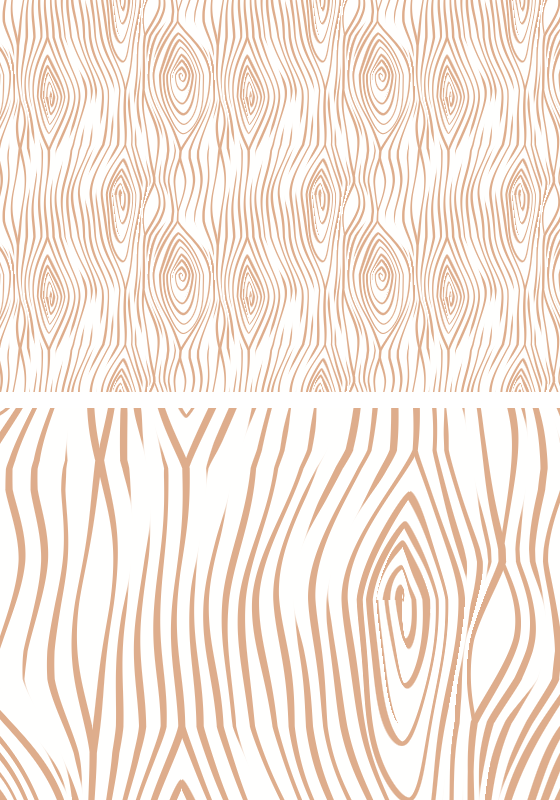
Top, the full canvas; bottom, a detail of the centre.
Reproduce this pattern procedurally as a Shadertoy shader.

```glsl
// Hand-drawn wood grain: tan strokes flowing around knots and slivers on white.
#define TILES_ACROSS 2.803
#define STROKE_HALF 0.0056
#define MEANDER 0.012
#define WOBBLE 0.2
#define PAPER vec3(1.0, 1.0, 0.995)
#define INK vec3(0.87, 0.68, 0.55)

const float TAU = 6.2831853;
const int COLUMNS = 5;

// Each column: centre x, sideways bend, strokes in the gap to its right, knot rings
const vec4 COLUMN[5] = vec4[5](
    vec4(0.095, 0.01, 4.0, 0.0), vec4(0.241, 0.0, 10.0, 5.0), vec4(0.617, 0.0, 4.0, 5.0),
    vec4(0.745, 0.035, 4.0, 0.0), vec4(0.905, 0.0, 4.0, 7.0));

// Two bulges per column: centre y (downwards), half width, height above, height below
const vec4 BULGE[10] = vec4[10](
    vec4(0.98, 0.030, 0.25, 0.25), vec4(0.62, 0.020, 0.12, 0.13),
    vec4(0.485, 0.088, 0.30, 0.27), vec4(0.0, 0.0, 0.1, 0.1),
    vec4(0.974, 0.095, 0.25, 0.48), vec4(0.0, 0.0, 0.1, 0.1),
    vec4(0.69, 0.028, 0.25, 0.20), vec4(0.04, 0.038, 0.13, 0.14),
    vec4(0.376, 0.145, 0.27, 0.38), vec4(0.91, 0.027, 0.12, 0.15));

float hash(vec2 p) { return fract(sin(dot(p, vec2(12.99, 78.23))) * 4375.85); }

// Signed offset to the nearest copy in a unit tile
float wrap(float d) { return d - floor(d + 0.5); }

float bulgeWidth(vec4 b, float y) {
    float d = wrap(y - b.x);
    float t = abs(d) / (d < 0.0 ? b.z : b.w);
    return b.y * pow(max(1.0 - pow(t, 1.7), 0.0), 1.2);
}

float columnWidth(int i, float y) {
    return max(bulgeWidth(BULGE[2 * i], y), bulgeWidth(BULGE[2 * i + 1], y));
}

float columnCentre(int i, float y) {
    return COLUMN[i].x + COLUMN[i].y * cos(TAU * (y - 0.9));
}

// Left and right borders of the gap that follows column i
vec2 gapBorders(int i, float y) {
    int j = (i + 1) % COLUMNS;
    return vec2(columnCentre(i, y) + columnWidth(i, y),
                columnCentre(j, y) - columnWidth(j, y) + (j == 0 ? 1.0 : 0.0));
}

// Position of stroke k in gap i; inner strokes wobble
float strokeX(int i, float k, float y) {
    vec2 gap = gapBorders(i, y);
    float t = k / COLUMN[i].z;
    float sway = sin(TAU * (2.0 * y + hash(vec2(k, i)))) * sin(0.5 * TAU * t);
    return mix(gap.x, gap.y, t) + WOBBLE * sway * (gap.y - gap.x) / COLUMN[i].z;
}

float stroke(float dist, float halfWidth, float pixel) {
    return clamp(0.5 + (halfWidth - dist) / pixel, 0.0, 1.0) * smoothstep(0.0, 0.002, halfWidth);
}

// Fanned strokes between two columns
float grain(int i, vec2 q, float pixel) {
    vec2 gap = gapBorders(i, q.y);
    float count = COLUMN[i].z, middle = 0.5 * (gap.x + gap.y);
    float spacing = max(gap.y - gap.x, 0.001) / count;
    float x = middle + wrap(q.x - middle);
    float k = clamp(floor((x - gap.x) / spacing + 0.5), 0.0, count);
    float lineX = strokeX(i, k, q.y);
    float slope = (strokeX(i, k, q.y + 0.002) - lineX) / 0.002;
    float dist = abs(x - lineX) / sqrt(1.0 + slope * slope);

    // Pressure changes along the stroke; inner strokes taper off and thin out when crowded
    float seed = hash(vec2(k + 3.0, float(i) + 7.0));
    float width = STROKE_HALF * (0.85 + 0.25 * sin(TAU * (2.0 * q.y + seed)));
    if (k > 0.5 && k < count - 0.5) {
        width *= smoothstep(-1.0, -0.7, sin(TAU * (q.y + seed)));
        width *= mod(k, 2.0) > 0.5 ? smoothstep(0.013, 0.023, spacing)
                                   : smoothstep(0.004, 0.010, spacing);
    }
    return stroke(dist, width, pixel);
}

// Nested rings with a spiral heart, pointed above and rounder below
float knot(int i, vec2 q, float pixel) {
    vec4 b = BULGE[2 * i];
    vec2 d = vec2(wrap(q.x - columnCentre(i, q.y)), wrap(q.y - b.x));
    if (abs(d.x) > bulgeWidth(b, q.y)) return 0.0;
    vec2 radius = vec2(b.y * 0.92, 0.88 * (d.y < 0.0 ? b.z : b.w));
    float power = d.y < 0.0 ? 1.25 : (i == 1 ? 1.3 : 1.75);
    vec2 s = abs(d) / radius + 1e-4;
    float m = pow(pow(s.x, power) + pow(s.y, power), 1.0 / power);
    float steep = length(pow(s / m, vec2(power - 1.0)) / radius);
    float angle = atan(d.y / radius.y, d.x / radius.x);
    float rings = COLUMN[i].w;
    float phase = m * rings + 0.16 * sin(2.0 * angle + 5.0 * m + float(i));
    if (m < 2.5 / rings) phase += angle / TAU;
    float k = floor(phase + 0.5);
    if (k > rings - 0.5) return 0.0;
    float dist = abs(phase - k) / (steep * rings);
    float width = STROKE_HALF * (0.75 + 0.3 * sin(angle + TAU * hash(vec2(k, i))));
    return stroke(dist, width, pixel);
}

void mainImage(out vec4 fragColor, in vec2 fragCoord) {
    float pixel = TILES_ACROSS / iResolution.x;
    vec2 q = vec2(fragCoord.x, iResolution.y - fragCoord.y) * pixel;
    q.x += MEANDER * (sin(TAU * (q.y + 0.2)) + 0.4 * sin(TAU * (3.0 * q.y + q.x)));
    float ink = 0.0;
    for (int i = 0; i < COLUMNS; i++) {
        ink = max(ink, grain(i, q, pixel));
        if (COLUMN[i].w > 0.0) ink = max(ink, knot(i, q, pixel));
    }
    fragColor = vec4(mix(PAPER, INK, ink), 1.0);
}
```
